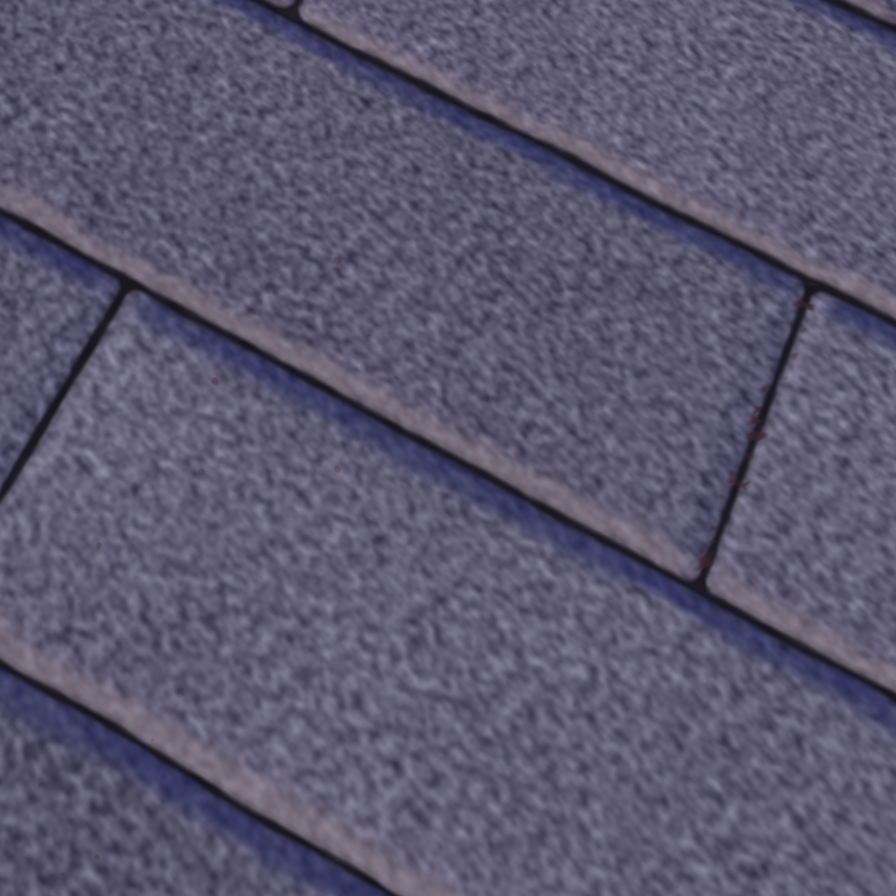
Reproduce this texture procedurally as a WebGL 2 fragment shader.

```glsl
#version 300 es
precision highp float;

uniform vec2 u_resolution;
out vec4 fragColor;

vec2 hash22(vec2 p) {
    vec3 q = fract(p.xyx * vec3(0.1031, 0.1030, 0.0973));
    q += dot(q, q.yzx + 33.33);
    return fract((q.xx + q.yz) * q.zy);
}

// Gradient noise, roughly -0.7 to 0.7
float noise(vec2 p) {
    vec2 i = floor(p), f = fract(p);
    vec2 w = f * f * f * (f * (f * 6.0 - 15.0) + 10.0);
    vec4 g;
    for (int k = 0; k < 4; k++) {
        vec2 o = vec2(k & 1, k >> 1);
        g[k] = dot(hash22(i + o) * 2.0 - 1.0, f - o);
    }
    return mix(mix(g.x, g.y, w.x), mix(g.z, g.w, w.x), w.y);
}

// Change of a coordinate over one canvas unit
float canvasGradient(float value) {
    return length(vec2(dFdx(value), dFdy(value))) * u_resolution.y;
}

void main() {
    vec2 p = gl_FragCoord.xy / u_resolution;
    p.y = 1.0 - p.y;

    // Perspective paving: both joint directions run to vanishing points
    float bedSlope = (p.y + 4.84) / (p.x + 9.3);
    float course = (3.4507 - 1.0 / (bedSlope - 0.2152)) / 0.425;
    float along = ((p.x - 2.14) / (p.y + 3.0) + 0.372) / 0.46;
    float courseGrad = canvasGradient(course);
    float alongGrad = canvasGradient(along);
    vec2 ground = vec2(along * 1.5, course * 0.36);

    // Slightly uneven edges, then running bond
    float wobble = noise(ground * 14.0) + 0.5 * noise(ground * 45.0);
    course += 0.012 * noise(ground * 7.0 + 5.0);
    float row = floor(course);
    float shifted = along + 0.5 * mod(row, 2.0);
    vec2 cell = vec2(floor(shifted), row);
    vec2 f = vec2(shifted, course) - cell;

    vec2 nearSide = f / vec2(alongGrad, courseGrad);
    vec2 farSide = (1.0 - f) / vec2(alongGrad, courseGrad);
    vec2 inset = min(nearSide, farSide);
    float radius = 0.018;
    float edge = radius - length(max(radius - inset, 0.0));

    // Stone tone and coarse grain, stretched and slanted across the courses
    float dark = mod(cell.x, 2.0);
    float tone = 0.02 * (hash22(cell + 7.0).x - 0.5) - 0.038 * dark;
    vec2 slanted = vec2(ground.x + 0.5 * ground.y, ground.y - 0.3 * ground.x);
    float grain = 0.21 * noise(slanted * vec2(50.0, 88.0))
                + 0.11 * noise(slanted * vec2(88.0, 140.0) + 31.0)
                + 0.05 * noise(ground * 24.0 + 11.0);
    float mottle = 0.035 * noise(ground * 5.0 + 3.0);
    vec3 color = vec3(0.382, 0.37, 0.465) + tone + mottle;

    // Bevels: blue shade below each bed joint, pale pink above the next
    float ends = smoothstep(0.004, 0.045, inset.x);
    float blue = 1.0 - smoothstep(0.05, 0.1, f.y + 0.03 * wobble);
    float pink = 1.0 - smoothstep(0.045, 0.1, 1.0 - f.y + 0.03 * wobble);
    blue = clamp(blue * ends * (0.82 + 0.5 * wobble), 0.0, 1.0);
    pink *= 0.8 * mix(0.6, 1.0, ends);
    color = mix(color, vec3(0.205, 0.215, 0.385), blue);
    color = mix(color, vec3(0.5, 0.45, 0.505), pink);

    // Worn arrises: a lit leading end and a shaded trailing end
    color += 0.03 * (1.0 - smoothstep(0.01, 0.04, nearSide.x));
    color -= vec3(0.03, 0.028, 0.015) * (1.0 - smoothstep(0.015, 0.05, farSide.x));
    color += grain * (1.0 - 0.6 * max(blue, pink)) * vec3(1.0, 0.99, 1.02);

    // Thin dark joints, uneven in width and depth, with a soft shadow
    float gap = edge + 0.003 * wobble;
    color *= mix(0.8, 1.0, smoothstep(0.003, 0.014, gap));
    float joint = 1.0 - smoothstep(0.0005, 0.0075, gap);
    joint *= 0.92 + 0.25 * noise(ground * 30.0 + 17.0);
    color = mix(color, vec3(0.09, 0.08, 0.115), clamp(joint, 0.0, 1.0));

    // Rusty debris in the cross joints of alternate courses, and rare specks
    float crumbs = smoothstep(0.05, 0.3, noise(p * vec2(40.0, 75.0) + 4.0));
    float debris = crumbs * (1.0 - smoothstep(0.006, 0.016, inset.x));
    debris *= 1.0 - mod(row, 2.0);
    float speck = smoothstep(0.5, 0.62, noise(p * 60.0 + 40.0));
    color = mix(color, vec3(0.23, 0.145, 0.17), 0.8 * debris + 0.3 * speck);

    fragColor = vec4(clamp(color, 0.0, 1.0), 1.0);
}
```
